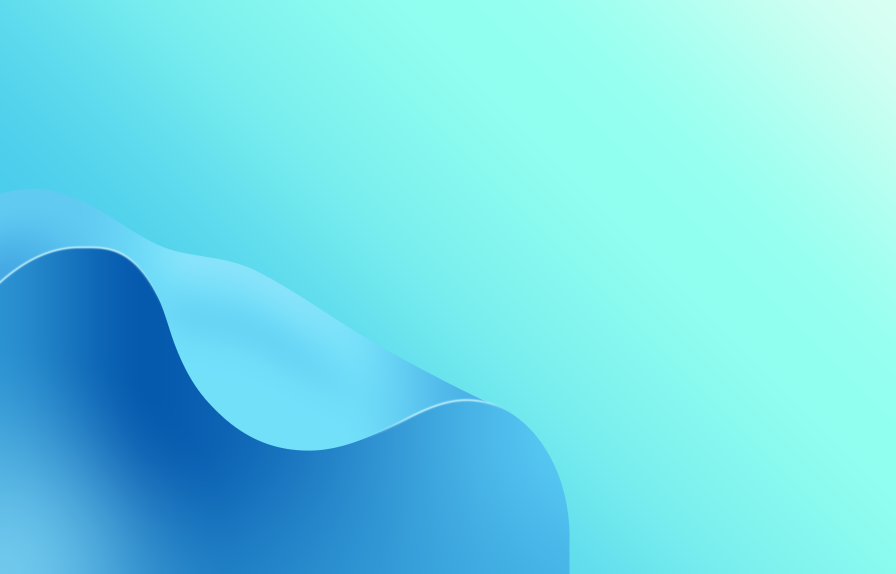
A Shadertoy shader for this background:

```glsl
// A folded blue sheet rising from the lower left over a diagonal aqua gradient.
// Two smooth cubic profiles bound the pale fold and the deep front face; an
// ellipse rounds off the front face, and soft ramps shade every surface.

const float ASPECT = 1.561;                      // proportions of the design

// Background ramp, from lower left to upper right
const vec3 SKY_BLUE  = vec3(0.29, 0.80, 0.925);
const vec3 SKY_AQUA  = vec3(0.44, 0.91, 0.93);
const vec3 SKY_MINT  = vec3(0.57, 1.00, 0.94);
const vec3 SKY_PALE  = vec3(0.86, 1.00, 0.95);

// Fold and front face
const vec3 FOLD_LIGHT = vec3(0.45, 0.88, 0.98);
const vec3 FOLD_SHEEN = vec3(0.53, 0.89, 0.98);
const vec3 FOLD_SHADE = vec3(0.24, 0.63, 0.88);
const vec3 FACE_DEEP  = vec3(0.02, 0.35, 0.68);
const vec3 FACE_MID   = vec3(0.20, 0.62, 0.85);
const vec3 FACE_LIGHT = vec3(0.36, 0.81, 0.97);
const vec3 FACE_GLOW  = vec3(0.47, 0.81, 0.94);
const vec3 RIM_COLOR  = vec3(0.80, 0.97, 1.00);

const float RIM_WIDTH  = 0.0022;
const vec2 CAP_CENTER  = vec2(0.521, 0.065);     // rounded end of the face
const vec2 CAP_RADII   = vec2(0.1146, 0.238);

// Profile knots: position, height, slope
const vec3 FOLD_EDGE[7] = vec3[7](
    vec3(0.000, 0.663, 0.40), vec3(0.039, 0.671, 0.00),
    vec3(0.117, 0.628, -0.94), vec3(0.195, 0.563, -0.40),
    vec3(0.286, 0.528, -0.78), vec3(0.378, 0.441, -1.00),
    vec3(0.544, 0.299, -0.75));
const vec3 FACE_EDGE[8] = vec3[8](
    vec3(0.000, 0.508, 1.40), vec3(0.0885, 0.569, 0.00),
    vec3(0.178, 0.476, -3.30), vec3(0.195, 0.400, -4.10),
    vec3(0.241, 0.285, -1.56), vec3(0.345, 0.215, 0.00),
    vec3(0.456, 0.272, 0.81), vec3(0.521, 0.303, 0.00));

// Cubic Hermite segment between two knots
float hermite(vec3 a, vec3 b, float x) {
    float w = b.x - a.x;
    float t = clamp((x - a.x) / w, 0.0, 1.0);
    float s = 1.0 - t;
    return s * s * ((1.0 + 2.0 * t) * a.y + t * w * a.z)
         + t * t * ((1.0 + 2.0 * s) * b.y - s * w * b.z);
}

float foldHeight(float x) {
    float h = FOLD_EDGE[0].y;
    for (int i = 0; i < 6; i++)
        if (x >= FOLD_EDGE[i].x) h = hermite(FOLD_EDGE[i], FOLD_EDGE[i + 1], x);
    return h;
}

float faceHeight(float x) {
    float h = FACE_EDGE[0].y;
    for (int i = 0; i < 7; i++)
        if (x >= FACE_EDGE[i].x) h = hermite(FACE_EDGE[i], FACE_EDGE[i + 1], x);
    return h;
}

// Signed field of the front face, positive inside
float faceField(vec2 p) {
    if (p.x < CAP_CENTER.x) return faceHeight(p.x) - p.y;
    vec2 q = (p - CAP_CENTER) / CAP_RADII;
    return (1.0 - length(vec2(q.x, max(q.y, 0.0)))) * CAP_RADII.y;
}

// Ramp that rises from 0 at a to 1 at b, in either direction
float ramp(float a, float b, float x) {
    float t = clamp((x - a) / (b - a), 0.0, 1.0);
    return t * t * (3.0 - 2.0 * t);
}

vec3 skyColor(vec2 p) {
    float s = p.x * ASPECT + p.y - 1.0;
    vec3 c = mix(SKY_BLUE, SKY_AQUA, ramp(-0.4, 0.35, s));
    c = mix(c, SKY_MINT, ramp(0.0, 0.8, s));
    return mix(c, SKY_PALE, ramp(0.8, 1.65, s));
}

vec3 foldColor(vec2 p, float depth) {
    // Bright crest, then a gentle hollow below it
    float crest = ramp(0.14, 0.22, p.x) * ramp(0.46, 0.30, p.x);
    vec3 c = mix(FOLD_LIGHT, FOLD_SHEEN, crest * ramp(0.09, 0.0, depth));
    float hollow = exp(-pow((depth - 0.11) / 0.05, 2.0));
    c = mix(c, FOLD_SHADE, 0.18 * crest * hollow);
    // Shade at the left bend and at the narrow right tip
    c = mix(c, FOLD_SHADE, 0.35 * ramp(0.20, 0.08, p.x));
    c = mix(c, FOLD_SHADE, 0.8 * ramp(0.14, 0.0, p.x) * ramp(0.02, 0.15, depth));
    return mix(c, FOLD_SHADE, 0.75 * ramp(0.38, 0.54, p.x));
}

vec3 faceColor(vec2 p) {
    vec3 c = mix(FACE_DEEP, FACE_LIGHT, ramp(0.15, 0.70, p.x));
    c = mix(c, FACE_MID, 0.50 * ramp(0.25, -0.05, p.y));
    c = mix(c, FACE_MID, 0.85 * ramp(0.17, -0.02, p.x));
    float corner = length(p * vec2(ASPECT, 1.0));
    return mix(c, FACE_GLOW, 0.9 * ramp(0.42, -0.02, corner));
}

void mainImage(out vec4 fragColor, in vec2 fragCoord) {
    vec2 p = fragCoord / iResolution.xy;
    float fold = foldHeight(p.x) - p.y;
    float face = faceField(p);
    float foldStep = max(length(vec2(dFdx(fold), dFdy(fold))), 1e-5);
    float faceStep = max(length(vec2(dFdx(face), dFdy(face))), 1e-5);
    float foldMask = clamp(0.5 + fold / foldStep, 0.0, 1.0) * step(p.x, 0.544);
    float faceMask = clamp(0.5 + face / faceStep, 0.0, 1.0);

    // Layers from back to front
    vec3 color = mix(skyColor(p), foldColor(p, fold), foldMask);
    color = mix(color, faceColor(p), faceMask);

    // Fine light rim on the upward bends of the face
    float rimDistance = abs(face) / (faceStep * iResolution.y);
    float bends = ramp(0.19, 0.13, p.x) + ramp(0.40, 0.47, p.x) * ramp(0.57, 0.53, p.x);
    color = mix(color, RIM_COLOR, 0.75 * bends * exp(-pow(rimDistance / RIM_WIDTH, 2.0)));

    fragColor = vec4(color, 1.0);
}
```
